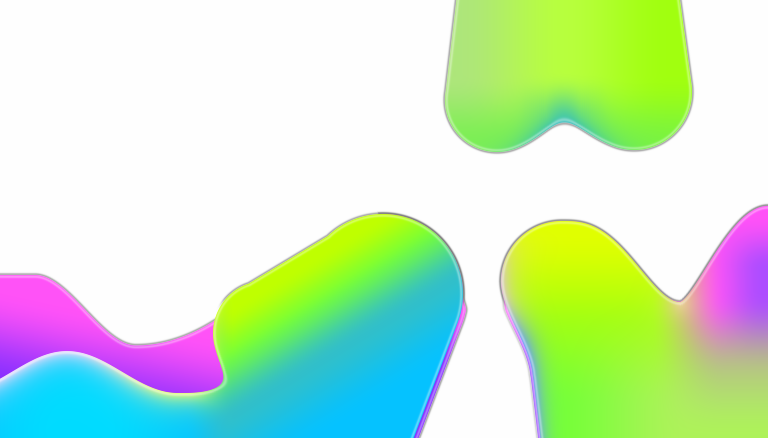
Write a Shadertoy shader that draws this background.

```glsl
// Glossy liquid blobs in lime, cyan and magenta on a white ground.
#define GRID 438.0        // canvas height in design units, y runs downwards
#define WHITE vec3(0.995)
#define LIME vec3(0.75, 1.0, 0.0)
#define GREEN vec3(0.46, 1.0, 0.22)
#define CYAN vec3(0.02, 0.76, 1.0)
#define TEAL vec3(0.2, 0.75, 0.78)
#define PINK vec3(1.0, 0.32, 0.97)
#define VIOLET vec3(0.52, 0.18, 1.0)
#define OUTLINE 0.42      // strength of the thin dark contour

float smoothUnion(float a, float b, float k) {
    float h = clamp(0.5 + 0.5 * (b - a) / k, 0.0, 1.0);
    return mix(b, a, h) - k * h * (1.0 - h);
}

// Capsule whose radius changes from ra to rb
float taper(vec2 p, vec2 a, vec2 b, float ra, float rb) {
    vec2 ab = b - a;
    float h = clamp(dot(p - a, ab) / dot(ab, ab), 0.0, 1.0);
    return length(p - a - ab * h) - mix(ra, rb, h);
}

// Shapes: negative inside
float backWave(vec2 p) {
    float rise = max(p.x - 136.0, 0.0);
    float top = 275.0 + 70.5 * smoothstep(35.0, 136.0, p.x) - 0.004 * rise * rise;
    return max(top - p.y, p.x - 230.0);
}

float frontCap(vec2 p) {
    return taper(p, vec2(383, 294), vec2(335, 420), 80.0, 80.0);
}

float frontBlob(vec2 p) {
    float phase = clamp((p.x - 67.0) / 111.0, -1.0, 1.0) * 3.14159;
    float hump = max(372.0 - 21.0 * cos(phase) - p.y, p.x - 330.0);
    float shoulder = taper(p, vec2(265, 333), vec2(383, 294), 52.0, 80.0);
    return smoothUnion(hump, min(shoulder, frontCap(p)), 48.0);
}

float topBlob(vec2 p) {
    float left = taper(p, vec2(497, 100), vec2(515, -10), 52.0, 57.0);
    float right = taper(p, vec2(634, 92), vec2(620, -10), 58.0, 58.0);
    return smoothUnion(left, right, 74.0);
}

float rightBlob(vec2 p) {
    float fall = pow(clamp((p.x - 562.0) / 118.0, 0.0, 1.0), 1.4);
    float climb = pow(clamp((p.x - 680.0) / 88.0, 0.0, 1.0), 0.75);
    float top = 221.0 + 81.0 * smoothstep(0.0, 1.0, fall) - 96.0 * smoothstep(0.0, 1.0, climb);
    float side = 501.0 + 32.0 * smoothstep(280.0, 380.0, p.y) + 0.12 * max(p.y - 375.0, 0.0);
    vec2 c = p - vec2(562, 282);
    return max(c.x, c.y) < 0.0 ? length(c) - 61.0 : max(top - p.y, side - p.x);
}

// Turns an implicit value into an approximate distance
float toDistance(float f, float pixel) {
    return f / max(length(vec2(dFdx(f), dFdy(f))) / pixel, 0.5);
}

// Contour, fill and bright inner rim
void paint(inout vec3 col, vec3 fill, float d, float pixel, float contour) {
    col = mix(col, vec3(0.25), contour * exp(-pow((d - 0.8) / 1.2, 2.0)));
    fill = mix(fill, WHITE, 0.35 * exp(-pow((d + 1.8) / 1.3, 2.0)));
    col = mix(col, fill, smoothstep(0.6, -0.6, d / pixel));
}

// Colours
vec3 frontColor(vec2 p, float depth) {
    float s = dot(p - vec2(238, 289), vec2(0.521, 0.854));
    vec3 body = mix(LIME, GREEN, smoothstep(12.0, 62.0, s));
    body = mix(body, TEAL, smoothstep(45.0, 105.0, s));
    body = mix(body, CYAN, smoothstep(95.0, 170.0, s));
    vec3 pool = mix(vec3(0.0, 0.86, 1.0), CYAN, smoothstep(20.0, 150.0, length(p - vec2(80, 430))));
    vec3 rim = mix(vec3(0.95, 0.86, 0.98), vec3(0.93, 1.0, 0.45), smoothstep(70.0, 185.0, p.x));
    pool = mix(pool, rim, exp(-depth / 11.0));
    return mix(pool, body, smoothstep(185.0, 235.0, p.x));
}

vec3 topColor(vec2 p, float depth) {
    vec3 c = mix(vec3(0.68, 0.9, 0.48), vec3(0.72, 1.0, 0.24), smoothstep(455.0, 570.0, p.x));
    c = mix(c, vec3(0.63, 1.0, 0.06), smoothstep(560.0, 670.0, p.x));
    c = mix(c, vec3(0.45, 0.95, 0.28), 0.8 * smoothstep(75.0, 145.0, p.y));
    float valley = exp(-pow((p.x - 564.0) / 54.0, 2.0)) * smoothstep(70.0, 115.0, p.y);
    return mix(c, vec3(0.2, 0.74, 0.75), valley * exp(-depth / 16.0));
}

vec3 rightColor(vec2 p, float depth) {
    vec3 c = mix(vec3(0.88, 1.0, 0.0), vec3(0.66, 1.0, 0.05), smoothstep(230.0, 330.0, p.y));
    vec3 low = mix(GREEN, vec3(0.68, 0.95, 0.35), smoothstep(550.0, 690.0, p.x));
    c = mix(c, low, smoothstep(290.0, 410.0, p.y));
    vec3 hill = mix(PINK, vec3(0.68, 0.3, 1.0), smoothstep(705.0, 765.0, p.x) * smoothstep(215.0, 270.0, p.y));
    hill = mix(hill, vec3(0.75, 0.6, 0.74), smoothstep(290.0, 380.0, p.y));
    c = mix(c, hill, smoothstep(650.0, 725.0, p.x) * smoothstep(440.0, 300.0, p.y));
    c = mix(c, vec3(1.0, 0.87, 0.75), 0.6 * exp(-length(p - vec2(680, 303)) / 14.0));
    vec3 rim = mix(vec3(0.86, 0.78, 0.8), vec3(0.42, 0.62, 0.98), smoothstep(290.0, 345.0, p.y));
    float side = smoothstep(575.0, 525.0, p.x) * smoothstep(225.0, 285.0, p.y);
    return mix(c, rim, side * exp(-depth / 12.0));
}

void mainImage(out vec4 fragColor, in vec2 fragCoord) {
    float pixel = GRID / iResolution.y;
    vec2 p = vec2(fragCoord.x, iResolution.y - fragCoord.y) * pixel;
    float back = toDistance(backWave(p), pixel);
    float front = toDistance(frontBlob(p), pixel);
    float top = toDistance(topBlob(p), pixel);
    float right = toDistance(rightBlob(p), pixel);
    vec3 col = WHITE;

    // Magenta wave behind the cyan blob
    vec3 wave = mix(PINK, VIOLET, smoothstep(15.0, 115.0, p.y - 275.0 - 0.22 * p.x));
    paint(col, wave, back, pixel, OUTLINE);

    // Violet slivers that peek out beside the two lower blobs
    vec3 sliver = mix(PINK, VIOLET, smoothstep(300.0, 370.0, p.y));
    float sliverMask = smoothstep(296.0, 312.0, p.y);
    float leftSliver = max(frontCap(p) - 4.5 * sliverMask, 380.0 - p.x);
    paint(col, sliver, leftSliver, pixel, OUTLINE);
    paint(col, mix(sliver, WHITE, 0.25), right - 2.5 * sliverMask, pixel, 0.5 * OUTLINE);

    // Front blobs
    float open = smoothstep(212.0, 225.0, p.x) * (1.0 - sliverMask);
    paint(col, frontColor(p, max(-front, 0.0)), front, pixel, OUTLINE * open);
    paint(col, topColor(p, max(-top, 0.0)), top, pixel, OUTLINE);
    paint(col, rightColor(p, max(-right, 0.0)), right, pixel, OUTLINE * (1.0 - sliverMask));
    fragColor = vec4(col, 1.0);
}
```
